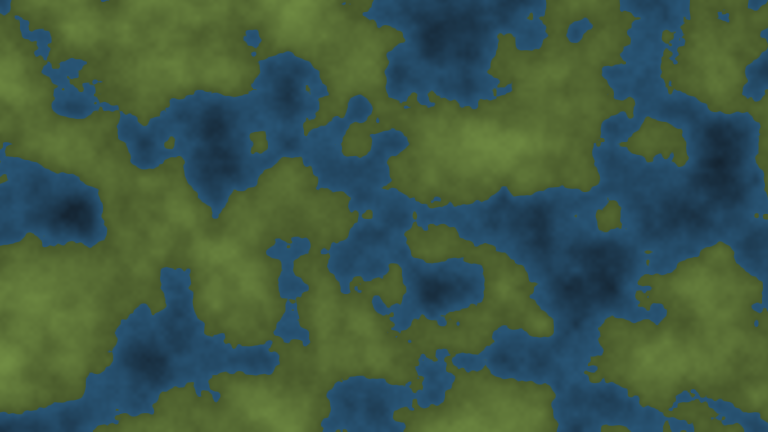
A Shadertoy shader for this texture:

```glsl
// Map of mossy green land and blue water with ragged coasts.
// Fractal value noise gives a height; a sea level splits it into two colour
// ramps, land brightening with height and water darkening with depth.

#define CELLS_HIGH  6.0                      // coarse noise cells per canvas height
#define OCTAVES     5
#define GAIN        0.5
#define SEA_LEVEL   0.474
#define COAST_BLUR  0.75                     // edge half width, in pixel steps
#define RELIEF      0.35                     // height range covered by each ramp
#define LAND_LOW    vec3(0.280, 0.345, 0.165)
#define LAND_HIGH   vec3(0.440, 0.550, 0.262)
#define WATER_SHORE vec3(0.158, 0.333, 0.460)
#define WATER_DEEP  vec3(0.075, 0.132, 0.182)

// Sine-free hash of a lattice point
float hash(vec2 p) {
    vec3 q = fract(p.xyx * 0.1031);
    q += dot(q, q.yzx + 33.33);
    return fract((q.x + q.y) * q.z);
}

// Coarse lattice: each value has an opposite six columns away, which keeps
// the shares of land and water balanced
float balancedHash(vec2 p) {
    vec2 cell = mod(p, vec2(12.0, 7.0));
    if (cell.x < 6.0) return hash(cell + 17.0);
    vec2 partner = vec2(cell.x - 6.0, mod(cell.y + 3.0, 7.0));
    return 1.0 - hash(partner + 17.0);
}

float latticeValue(vec2 p, int octave) {
    return octave == 0 ? balancedHash(p) : hash(p + 41.0 * float(octave));
}

// Smoothly interpolated lattice values
float valueNoise(vec2 p, int octave) {
    vec2 i = floor(p);
    vec2 f = fract(p);
    vec2 w = f * f * (3.0 - 2.0 * f);
    float low  = mix(latticeValue(i, octave),
                     latticeValue(i + vec2(1.0, 0.0), octave), w.x);
    float high = mix(latticeValue(i + vec2(0.0, 1.0), octave),
                     latticeValue(i + vec2(1.0, 1.0), octave), w.x);
    return mix(low, high, w.y);
}

// Sum of octaves, normalised to 0..1
float terrainHeight(vec2 p) {
    float sum = 0.0, total = 0.0, amplitude = 1.0;
    for (int octave = 0; octave < OCTAVES; octave++) {
        sum += amplitude * valueNoise(p, octave);
        total += amplitude;
        amplitude *= GAIN;
        p *= 2.0;
    }
    return sum / total;
}

void mainImage(out vec4 fragColor, in vec2 fragCoord) {
    vec2 p = fragCoord / iResolution.y * CELLS_HIGH;
    float elevation = terrainHeight(p) - SEA_LEVEL;

    // Colour ramps above and below the sea level
    float level = clamp(abs(elevation) / RELIEF, 0.0, 1.0);
    vec3 land  = mix(LAND_LOW, LAND_HIGH, level);
    vec3 water = mix(WATER_SHORE, WATER_DEEP, level);

    // Smooth coast about one pixel wide
    float blur = COAST_BLUR * max(fwidth(elevation), 1e-5);
    fragColor = vec4(mix(water, land, smoothstep(-blur, blur, elevation)), 1.0);
}
```
